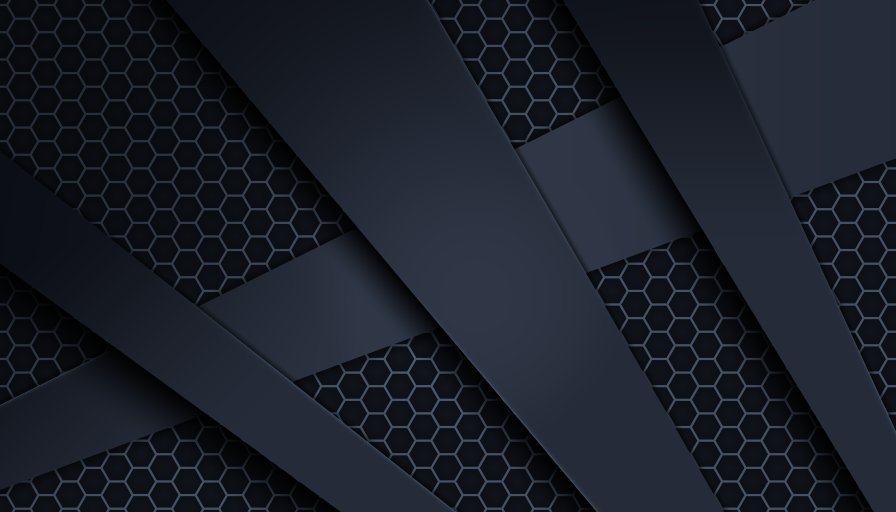
Give the GLSL for this background, as a WebGL 1 fragment shader.

```glsl
precision highp float;
// Dark steel panels crossing over a honeycomb mesh, with soft shadows and thin lit rims.
uniform vec2 u_resolution;

const vec3 INK = vec3(0.040, 0.050, 0.075);
const vec3 STEEL = vec3(0.185, 0.215, 0.275);
const vec3 RIM = vec3(0.32, 0.40, 0.49);
const float HEX_RADIUS = 0.0307;

// Signed distance to the line a-b, positive on its left.
float side(vec2 p, vec2 a, vec2 b) {
  vec2 d = normalize(b - a);
  vec2 q = p - a;
  return d.x * q.y - d.y * q.x;
}

// Distance from the nearest border of a flat-topped hexagon grid.
float hexBorder(vec2 p, float radius) {
  vec2 period = radius * vec2(3.0, 1.7320508);
  vec2 a = mod(p + 0.5 * period, period) - 0.5 * period;
  vec2 b = mod(p, period) - 0.5 * period;
  vec2 q = abs(dot(a, a) < dot(b, b) ? a : b);
  return 0.5 * period.y - max(q.y, 0.5 * q.y + 0.8660254 * q.x);
}

// Light level: a central glow plus a ramp out of the dark upper left.
float lightLevel(vec2 p) {
  vec2 q = p - vec2(0.93, 0.42);
  float glow = exp(-3.7 * dot(q, q));
  float ramp = 0.72 * smoothstep(-0.6, 0.35, p.x - p.y);
  return max(glow, ramp);
}

vec3 honeycomb(vec2 p, float light, float px) {
  float d = hexBorder(p - vec2(0.0443, 0.937), HEX_RADIUS);
  vec3 cell = mix(vec3(0.035, 0.043, 0.060), vec3(0.066, 0.080, 0.108), light);
  cell *= 0.85 + 0.25 * smoothstep(0.0, HEX_RADIUS, d);
  vec3 wire = mix(vec3(0.14, 0.165, 0.21), vec3(0.32, 0.38, 0.47), light);
  float line = 1.0 - smoothstep(0.0022 - 0.6 * px, 0.0022 + 0.6 * px, d);
  return mix(cell, wire, line);
}

// Darken only outside an edge; d grows away from the panel.
vec3 castShadow(vec3 col, float d, float width, float strength, float px) {
  float outside = smoothstep(-px, px, d);
  float fall = 1.0 - smoothstep(-0.3 * width, width, d);
  return col * (1.0 - strength * fall * outside);
}

// Lay a panel between two edges (both distances positive inside), with lit rims.
vec3 panel(vec3 under, vec3 fill, float low, float high, vec2 rims, float px) {
  float cover = smoothstep(-0.6 * px, 0.6 * px, min(low, high));
  float lit = rims.x * exp(-abs(low) / 0.0025) + rims.y * exp(-abs(high) / 0.0025);
  return mix(under, mix(fill, RIM, clamp(lit, 0.0, 1.0)), cover);
}

// A slanted strip with a wide lower shadow and a narrow upper one.
vec3 strip(vec3 under, vec3 fill, float low, float high, vec2 rims, float width, float px) {
  vec3 col = castShadow(under, -low, width, 1.1, px);
  col = castShadow(col, -high, 0.014, 0.65, px);
  return panel(col, fill, low, high, rims, px);
}

void main() {
  float px = 1.0 / u_resolution.y;
  vec2 p = gl_FragCoord.xy * px;
  float light = lightLevel(p);
  float lower = 1.0 - smoothstep(0.2, 0.5, p.y);

  // Mesh
  vec3 col = honeycomb(p, light, px);

  // Cross band rising to the right
  float bandTop = -side(p, vec2(0.0, 0.209), vec2(1.745, 1.076));
  float bandBase = side(p, vec2(0.0, 0.043), vec2(1.745, 0.689));
  float centreLift = 0.28 * exp(-5.0 * (p.x - 1.0) * (p.x - 1.0));
  vec3 bandFill = mix(INK, STEEL, min(light + centreLift, 1.0));
  col = castShadow(col, -bandTop, 0.018, 0.6, px);
  col = castShadow(col, -bandBase, 0.025, 0.5, px);
  float bandRim = 0.55 * (1.0 - smoothstep(0.18, 0.26, p.x));
  col = panel(col, bandFill, bandBase, bandTop, vec2(0.0, bandRim), px);

  // Left strip
  vec3 fill = mix(INK, STEEL, light);
  float low = side(p, vec2(0.0, 0.486), vec2(0.666, 0.0));
  float high = -side(p, vec2(0.0, 0.705), vec2(0.891, 0.0));
  col = strip(col, fill, low, high, vec2(0.0, 0.7 * lower), 0.12, px);

  // Centre strip
  low = side(p, vec2(0.325, 1.0), vec2(1.166, 0.0));
  high = -side(p, vec2(0.836, 1.0), vec2(1.414, 0.0));
  float upperRim = 0.45 * smoothstep(0.3, 0.6, p.y);
  col = strip(col, fill, low, high, vec2(0.8 * lower, upperRim), 0.085, px);

  // Right strip, fading to dark at the top
  low = side(p, vec2(1.1, 1.0), vec2(1.707, 0.0));
  high = -side(p, vec2(1.364, 1.0), vec2(1.822, 0.0));
  fill = mix(INK, STEEL, light * (1.0 - 0.8 * smoothstep(0.5, 1.05, p.y)));
  col = strip(col, fill, low, high, vec2(0.0, 0.2 + 0.5 * lower), 0.095, px);

  gl_FragColor = vec4(col, 1.0);
}
```
